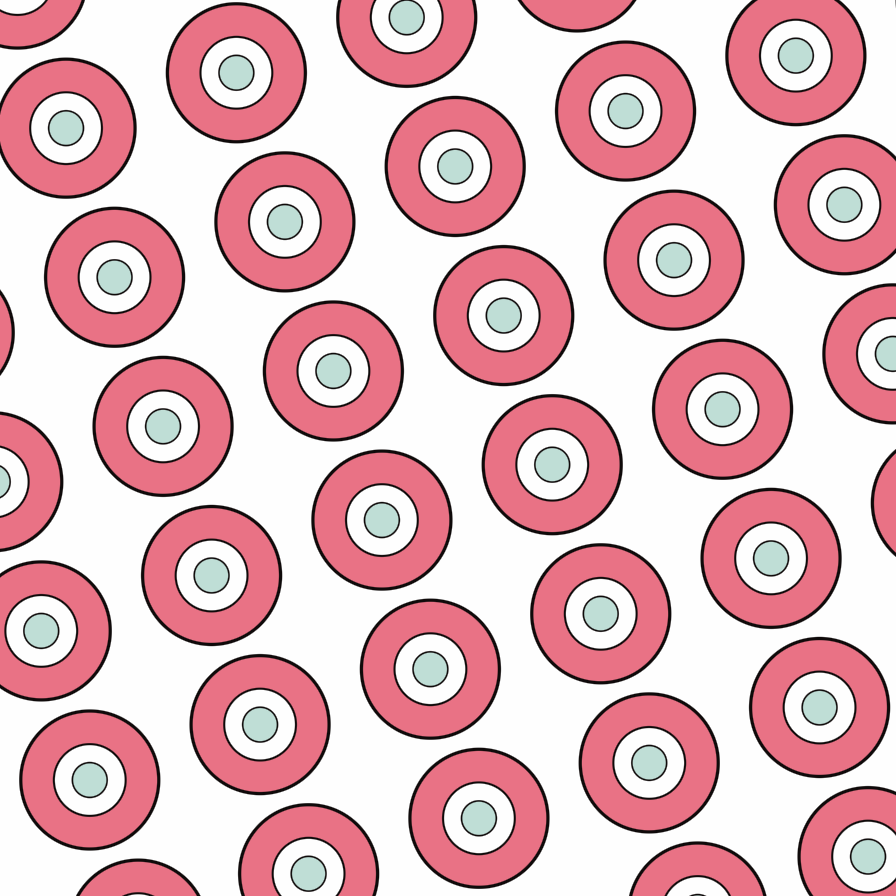
Reproduce this pattern procedurally as a WebGL 2 fragment shader.

```glsl
#version 300 es
precision highp float;
// Tilted grid of outlined ring targets on white: each is a pink ring
// around a white ring and a pale teal dot. The plane is rotated, folded
// into one rectangular cell, and discs are layered from outside in.

uniform vec2 u_resolution;
out vec4 fragColor;

const vec3 INK = vec3(0.06, 0.04, 0.04);
const vec3 PAPER = vec3(0.997, 0.998, 0.998);
const vec3 PINK = vec3(0.914, 0.447, 0.522);
const vec3 TEAL = vec3(0.75, 0.87, 0.84);

// Offset from the centre of the nearest cell of the tilted grid
vec2 tiltedCell(vec2 p, float angle, vec2 cellSize) {
    vec2 axis = vec2(cos(angle), sin(angle));
    vec2 q = vec2(dot(p, axis), dot(p, vec2(-axis.y, axis.x)));
    return (fract(q / cellSize + 0.5) - 0.5) * cellSize;
}

// Filled disc with an ink outline inside its rim
vec3 outlinedDisc(vec3 under, vec3 fill, float dist, float radius, float line, float pixel) {
    float rim = clamp(0.5 - (dist - radius) / pixel, 0.0, 1.0);
    float inside = clamp(0.5 - (dist - radius + line) / pixel, 0.0, 1.0);
    return mix(mix(under, INK, rim), fill, inside);
}

void main() {
    float canvas = min(u_resolution.x, u_resolution.y);
    vec2 p = gl_FragCoord.xy / canvas;
    float pixel = 1.2 / canvas;

    // One target is centred on the anchor point
    vec2 cell = tiltedCell(p - vec2(0.5622, 0.6478), radians(18.02), vec2(0.1999, 0.1750));
    float dist = length(cell);

    // Pink ring, white ring, teal dot
    vec3 color = PAPER;
    color = outlinedDisc(color, PINK, dist, 0.0788, 0.0036, pixel);
    color = outlinedDisc(color, PAPER, dist, 0.0412, 0.0023, pixel);
    color = outlinedDisc(color, TEAL, dist, 0.0203, 0.0018, pixel);

    fragColor = vec4(color, 1.0);
}
```
